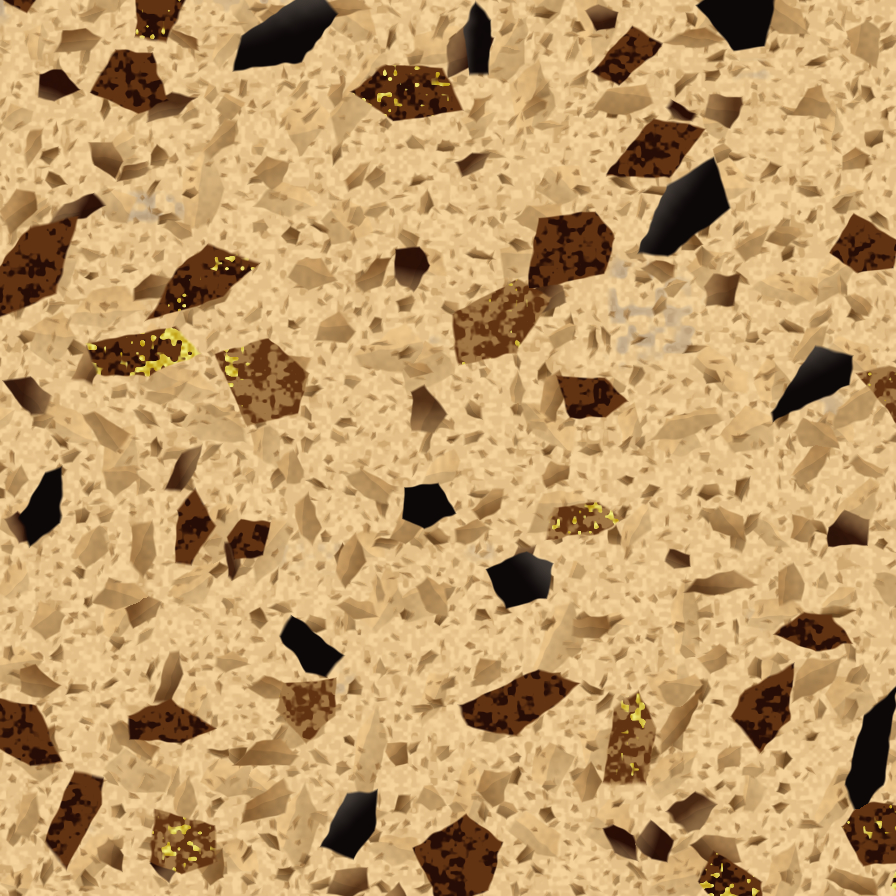
Reproduce this texture procedurally as a three.js fragment shader.

```glsl
// Engineered stone: cream sand packed with angular chips, from faint slivers
// to large dark, rusty and gold-flecked pieces. Each layer scatters random
// convex polygons over a jittered grid, painted from the palest to the darkest.
varying vec2 vUv;

const vec3 SAND       = vec3(0.93, 0.78, 0.55);
const vec3 SAND_LIGHT = vec3(0.98, 0.85, 0.63);
const vec3 TAN        = vec3(0.77, 0.61, 0.39);
const vec3 BROWN      = vec3(0.52, 0.35, 0.17);
const vec3 RUST       = vec3(0.38, 0.20, 0.07);
const vec3 UMBER      = vec3(0.15, 0.05, 0.02);
const vec3 COAL       = vec3(0.05, 0.03, 0.03);
const vec3 SLATE      = vec3(0.34, 0.31, 0.28);
const vec3 GOLD       = vec3(0.74, 0.60, 0.06);
const vec3 GOLD_LIGHT = vec3(0.97, 0.95, 0.52);
const float EDGE    = 0.0013;  // half width of the soft chip edge
const float WOBBLE  = 0.0035;  // roughness of the chip outlines
const float TILT    = 0.55;    // mean direction of the long axes
const float SPREAD  = 2.6;     // range of directions around it
const int   SIDES   = 5;
const float TAU     = 6.28319;

struct Chip {
  float dist;   // signed distance in canvas units
  vec2 local;   // position in the chip, about -1 to 1
  float id;     // random value of the chip
};

float hash(vec2 p) {
  vec3 q = fract(p.xyx * 0.1031);
  q += dot(q, q.yzx + 33.33);
  return fract((q.x + q.y) * q.z);
}

float noise(vec2 p) {
  vec2 i = floor(p), f = fract(p);
  f = f * f * (3.0 - 2.0 * f);
  return mix(mix(hash(i), hash(i + vec2(1, 0)), f.x),
             mix(hash(i + vec2(0, 1)), hash(i + vec2(1, 1)), f.x), f.y);
}

// Convex polygon with uneven sides around a unit circle
float shardDistance(vec2 p, vec2 seed) {
  float d = -9.0;
  for (int k = 0; k < SIDES; k++) {
    vec2 s = seed + float(k) * 7.0;
    float a = (float(k) + 0.6 * hash(s)) * TAU / float(SIDES);
    d = max(d, dot(p, vec2(cos(a), sin(a))) - mix(0.7, 1.25, hash(s + 91.0)));
  }
  return d;
}

// Closest chip of one scattered layer
Chip scatter(vec2 uv, float cells, float presence, float size, float salt) {
  Chip best = Chip(1.0, vec2(0.0), 0.0);
  vec2 g = uv * cells;
  for (int j = -1; j <= 1; j++)
  for (int i = -1; i <= 1; i++) {
    vec2 cell = floor(g) + vec2(i, j);
    vec2 seed = cell + salt;
    if (hash(seed) > presence) continue;
    vec2 jitter = vec2(hash(seed + 11.0), hash(seed + 23.0)) - 0.5;
    float a = TILT + SPREAD * (hash(seed + 37.0) - 0.5);
    float stretch = mix(1.0, 1.6, hash(seed + 41.0));
    float radius = size * mix(0.65, 1.25, hash(seed + 53.0));
    vec2 p = g - cell - 0.5 - 0.75 * jitter;
    p = vec2(cos(a) * p.x + sin(a) * p.y, cos(a) * p.y - sin(a) * p.x);
    p *= vec2(1.0 / stretch, stretch) / radius;
    float d = shardDistance(p, seed * 3.0 + 67.0) * radius / (stretch * cells);
    if (d < best.dist) best = Chip(d, p, hash(seed + 79.0));
  }
  return best;
}

float cover(Chip c) { return 1.0 - smoothstep(-EDGE, EDGE, c.dist); }

vec3 sandColour(vec2 uv) {
  float fine = noise(uv * 210.0), grit = noise(uv * 95.0 + 40.0);
  vec3 c = mix(SAND * 0.96, SAND_LIGHT, 0.75 * smoothstep(0.2, 0.9, fine));
  c = mix(c, TAN, 0.75 * smoothstep(0.66, 0.9, grit) * smoothstep(0.2, 0.6, fine));
  float smudge = smoothstep(0.84, 0.95, noise(uv * 13.0 + 7.0));
  return mix(c, SLATE * 1.9, 0.5 * smudge * smoothstep(0.4, 0.7, grit));
}

// Translucent stone: one end fades to the pale tone, a facet catches light
vec3 stoneColour(Chip c, vec3 pale, vec3 deep, float depth) {
  float slope = smoothstep(-1.1, 1.2, c.local.x * cos(c.id * 40.0) + c.local.y * sin(c.id * 40.0));
  float facet = smoothstep(-0.06, 0.06, c.local.y + 0.4 * c.local.x + c.id - 0.6);
  return mix(pale, deep, clamp(depth * (0.45 + 0.9 * slope), 0.0, 1.0)) * mix(0.93, 1.04, facet);
}

// Dark stone: smooth coal, mottled umber or ochre, some with gold flecks
vec3 darkColour(Chip c, vec2 uv) {
  float mottle = 0.6 * noise(uv * 105.0) + 0.4 * noise(uv * 230.0);
  float sheen = smoothstep(-0.2, 1.3, c.local.y + 0.5 * c.local.x);
  vec3 coal = mix(COAL, SLATE, 0.75 * sheen * step(0.09, c.id));
  vec3 rusty = mix(UMBER, RUST, smoothstep(0.36, 0.56, mottle + 0.18 * sheen));
  vec3 ochre = mix(RUST, mix(BROWN, TAN, 0.45), smoothstep(0.38, 0.6, mottle));
  vec3 col = mix(coal, rusty, smoothstep(0.18, 0.24, c.id));
  col = mix(col, ochre, step(0.76, c.id) * step(c.id, 0.9));
  float cluster = noise(uv * 24.0 + 5.0) + 0.35 * step(0.93, c.id);
  float fleck = noise(uv * 170.0 + 60.0);
  float gilt = step(0.7, c.id) * smoothstep(1.02, 1.12, 0.62 * cluster + 0.8 * fleck);
  return mix(col, mix(GOLD, GOLD_LIGHT, noise(uv * 260.0)), gilt);
}

void main() {
  vec2 rough = vec2(noise(vUv * 85.0), noise(vUv * 85.0 + 31.0)) - 0.5;
  vec2 uv = vUv + WOBBLE * rough;
  float grain = 0.95 + 0.1 * noise(vUv * 180.0 + 15.0);
  vec3 col = sandColour(vUv);

  // Pale chips and fine slivers sunk in the sand
  Chip pale = scatter(uv, 11.0, 0.7, 0.25, 300.0);
  col = mix(col, stoneColour(pale, SAND, TAN, 0.65) * grain, 0.85 * cover(pale));
  Chip sliver = scatter(uv, 58.0, 0.6, 0.2, 500.0);
  col = mix(col, stoneColour(sliver, TAN, BROWN, sliver.id * 0.8), 0.75 * cover(sliver));

  // Small and medium tan to brown chips
  Chip small = scatter(uv, 27.0, 0.6, 0.2, 700.0);
  col = mix(col, stoneColour(small, mix(SAND, TAN, 0.75), BROWN * 0.85, small.id) * grain, cover(small));
  Chip medium = scatter(uv, 14.0, 0.62, 0.23, 900.0);
  vec3 deep = mix(BROWN, UMBER, smoothstep(0.55, 1.0, medium.id));
  col = mix(col, stoneColour(medium, mix(SAND, TAN, 0.8), deep, medium.id * 1.15) * grain, cover(medium));

  // Large dark chips on top
  Chip dark = scatter(uv, 8.0, 0.56, 0.265, 1300.0);
  col = mix(col, darkColour(dark, vUv), cover(dark));
  gl_FragColor = vec4(col, 1.0);
}
```
